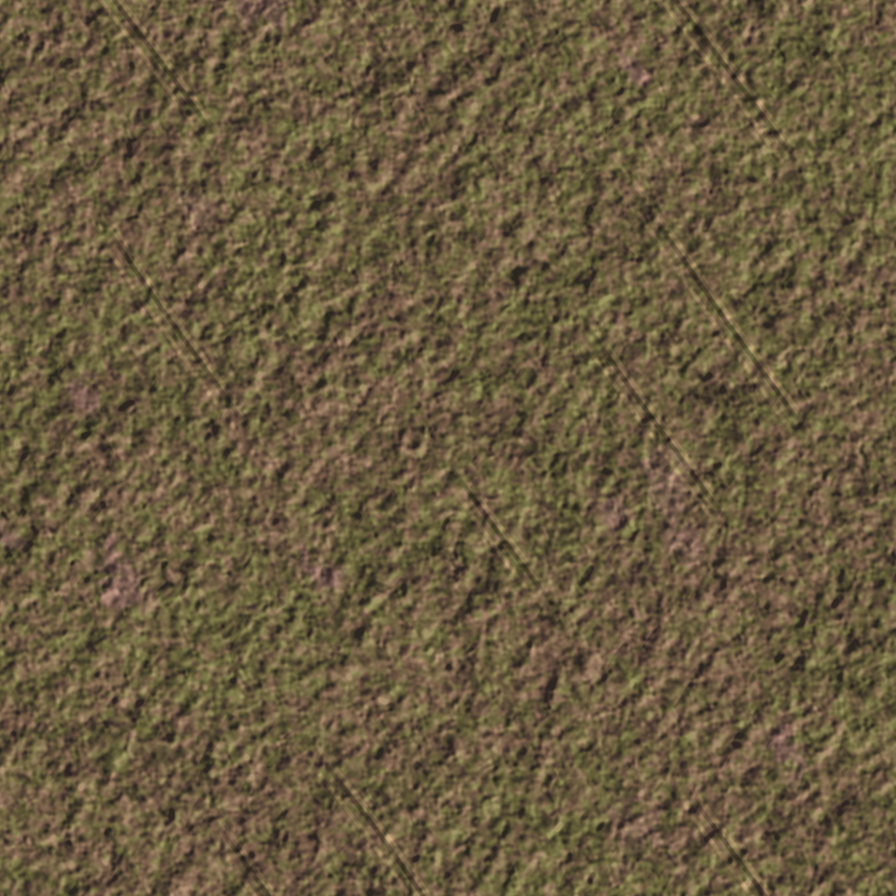
Give the GLSL for this texture, as a WebGL 1 fragment shader.

```glsl
precision highp float;
uniform vec2 u_resolution;

const vec3 SHADOW = vec3(0.175, 0.148, 0.128);
const vec3 FOLIAGE = vec3(0.428, 0.368, 0.248);
const vec3 SUNLIT = vec3(0.655, 0.580, 0.415);
const vec3 GREEN_SHIFT = vec3(-0.030, 0.010, -0.028);
const vec3 ROSE_SHIFT = vec3(0.032, -0.012, 0.030);
const vec3 BARE_SOIL = vec3(0.57, 0.42, 0.40);
const vec3 PALE_TRACK = vec3(0.62, 0.52, 0.37);

float hash(vec2 p) {
  vec3 q = fract(p.xyx * 0.1031);
  q += dot(q, q.yzx + 33.33);
  return fract((q.x + q.y) * q.z);
}

float noise(vec2 p) {
  vec2 cell = floor(p);
  vec2 f = fract(p);
  f = f * f * (3.0 - 2.0 * f);
  float low = mix(hash(cell), hash(cell + vec2(1.0, 0.0)), f.x);
  float high = mix(hash(cell + vec2(0.0, 1.0)), hash(cell + 1.0), f.x);
  return mix(low, high, f.y);
}

// Coordinates along and across a given direction
vec2 align(vec2 p, float angle) {
  vec2 dir = vec2(cos(angle), sin(angle));
  return vec2(dot(p, dir), dot(p, vec2(-dir.y, dir.x)));
}

// Noise around zero with its own grain direction and scale
float grain(vec2 p, float angle, vec2 scale) {
  return noise(align(p, angle) * scale + scale.yx * 3.0) - 0.5;
}

// Height of the plants: clumps, crowns and leaves
float canopy(vec2 p) {
  float clumps = grain(p, 1.02, vec2(46.0, 66.0));
  float crowns = grain(p, 0.55, vec2(98.0, 116.0));
  float leaves = grain(p, 1.30, vec2(180.0, 200.0));
  return 0.45 * clumps + 0.36 * crowns + 0.24 * leaves;
}

float line(float x, float center, float width) {
  return 1.0 - smoothstep(0.3 * width, width, abs(x - center));
}

// Broken pairs of wheel ruts, x along the lane and y across it
float tracks(vec2 lane, float spacing, float gauge) {
  float across = lane.y + 0.008 * (noise(lane * vec2(5.0, 2.0)) - 0.5);
  float id = floor(across / spacing);
  float x = across - (id + 0.3 + 0.4 * hash(vec2(id, 5.0))) * spacing;
  float ruts = max(line(x, -gauge, 0.0036), line(x, gauge, 0.0040));
  ruts -= 0.8 * line(x, gauge - 0.006, 0.0036);
  return ruts * smoothstep(0.45, 0.72, noise(vec2(lane.x * 4.5, id * 7.3)));
}

// Scattered ragged bare spots
float barePatches(vec2 p, float laneAngle) {
  float cover = 0.0;
  float ragged = noise(p * 48.0) + 0.8 * noise(p * 120.0) - 0.9;
  for (int i = 0; i < 12; i++) {
    float id = float(i);
    vec2 center = vec2(hash(vec2(id, 3.1)), hash(vec2(id, 8.7)));
    float radius = mix(0.012, 0.034, hash(vec2(id, 14.3)));
    vec2 offset = align(p - center, laneAngle) * vec2(0.65, 1.2);
    float reach = length(offset) / radius + 1.2 * ragged;
    float strength = mix(0.3, 0.7, hash(vec2(id, 21.9)));
    cover = max(cover, strength * (1.0 - smoothstep(0.35, 1.15, reach)));
  }
  return cover;
}

vec3 toneRamp(float t) {
  vec3 lower = mix(SHADOW, FOLIAGE, clamp(t * 2.0, 0.0, 1.0));
  return mix(lower, SUNLIT, clamp(t * 2.0 - 1.0, 0.0, 1.0));
}

void main() {
  vec2 p = gl_FragCoord.xy / min(u_resolution.x, u_resolution.y);
  float laneAngle = -0.94;
  vec2 warp = vec2(noise(p * 60.0), noise(p * 60.0 + 63.0)) - 0.5;
  vec2 q = p + 0.005 * warp;

  // Light: crown sides, single plants and bright leaf tips
  float relief = canopy(q) - canopy(q + vec2(0.0046, -0.0034));
  float tone = 0.51 + 1.25 * relief;
  tone += 0.22 * grain(q, 0.20, vec2(112.0, 128.0));
  tone += 0.34 * grain(p, 0.75, vec2(215.0, 235.0));
  tone += 0.13 * grain(p, 0.90, vec2(24.0, 31.0));

  // Shade: long furrows and sparse deep gaps between crowns
  float furrow = grain(q, 1.05, vec2(9.0, 40.0));
  float gap = grain(q, 1.00, vec2(56.0, 92.0));
  tone += 0.16 * furrow - 0.15 * smoothstep(0.18, 0.42, furrow);
  tone -= 0.22 * smoothstep(0.20, 0.42, gap);
  vec3 color = toneRamp(tone);

  // Hue: broad drifts and individual plants
  float hue = 0.48 + 0.50 * grain(p, 0.40, vec2(5.0, 6.0));
  hue += 0.6 * grain(p, 0.80, vec2(36.0, 44.0));
  hue += 1.2 * grain(p, 0.35, vec2(120.0, 135.0));
  vec3 shift = mix(GREEN_SHIFT, ROSE_SHIFT, clamp(hue, 0.0, 1.0));
  color += shift * clamp(0.35 + 1.2 * tone, 0.3, 1.2);

  // Bare ground and ruts keep part of the grain
  float shade = 0.50 + 0.90 * tone;
  color = mix(color, BARE_SOIL * shade, barePatches(p, laneAngle));
  float ruts = tracks(align(p, laneAngle), 0.16, 0.009);
  color = mix(color, PALE_TRACK * shade, 0.55 * max(ruts, 0.0));
  color *= 1.0 + 0.30 * min(ruts, 0.0);

  gl_FragColor = vec4(clamp(color, 0.0, 1.0), 1.0);
}
```
